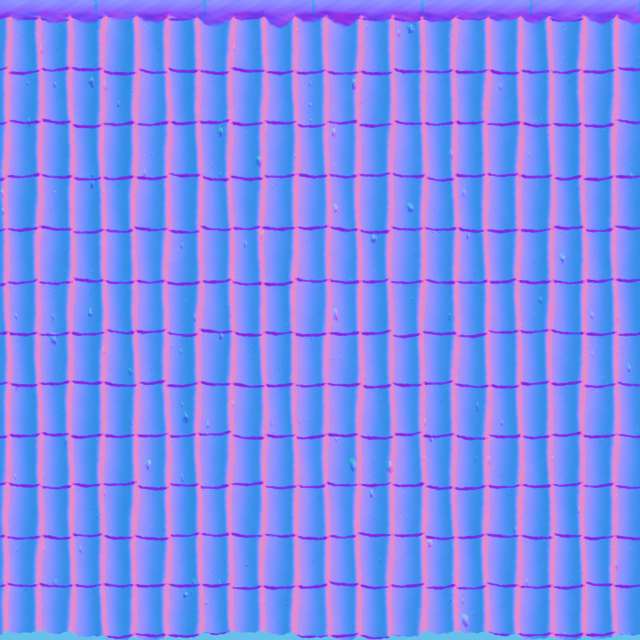
Write a Shadertoy shader that draws this texture map.

```glsl
// Tangent-space normal map of a clay tile roof: 20 concave pans across, 12 courses down.
// Surface slopes from pans, raised edges, overlap seams, chips, ridge mortar and eaves
// are accumulated, then normalised and encoded as colour.

vec2 hash2(vec2 p) {
    vec3 q = fract(p.xyx * vec3(0.1031, 0.1030, 0.0973));
    q += dot(q, q.yzx + 33.33);
    return fract((q.xx + q.yz) * q.zy);
}

// Irregular layered sines, roughly -1 to 1
float ripple(vec2 p) {
    return 0.5 * sin(p.x + 1.7 * sin(p.y * 0.6)) + 0.3 * sin(p.x * 2.3 - p.y * 1.9)
         + 0.2 * sin(p.y * 4.1 + p.x * 3.7);
}

// Outward slopes of ragged crumbs, at most one per cell
vec2 crumbSlope(vec2 p, float coverage) {
    vec2 cell = floor(p);
    vec2 kind = hash2(cell + 71.0);
    vec2 d = fract(p) - mix(vec2(0.4), vec2(0.6), hash2(cell));
    d += 0.07 * vec2(ripple(p * 11.0), ripple(p.yx * 9.0 + 2.0));
    d.x = 1.5 * d.x + 0.8 * d.y * (kind.y - 0.5);
    d /= mix(0.14, 0.32, kind.y);
    return d * smoothstep(1.0, 0.3, length(d)) * step(kind.x, coverage);
}

void mainImage(out vec4 fragColor, in vec2 fragCoord) {
    vec2 uv = fragCoord / iResolution.xy;
    float down = 1.0 - uv.y;

    // Course and pan coordinates, with slightly uneven laying
    float course = (down - 0.111 - 0.008 * sin(3.14 * (down - 0.109) / 0.8)) / 0.0805;
    float pan = uv.x * 20.0 - 0.24 + 0.05 * sin(uv.y * 11.0 + uv.x * 33.0)
              + 0.025 * sin(uv.y * 37.0 + uv.x * 70.0);
    float column = floor(pan);
    float across = fract(pan);
    vec2 tile = hash2(vec2(column + 5.0, ceil(course) + 9.0));
    vec2 lane = hash2(vec2(column + 40.0, 3.0));

    // Concave pan, falling from its left side and rising steeply to its right
    float bend = smoothstep(0.0, 0.84 + 0.16 * (lane.x - 0.5), across);
    vec2 slope = vec2(mix(0.42, -0.68, bend), 0.15);
    slope.x += 0.16 * (lane.y - 0.5) + 0.06 * (tile.x - 0.5);

    // Fine grain and scattered chips
    slope += 0.022 * vec2(ripple(uv * vec2(190.0, 80.0)), ripple(uv.yx * 150.0 + 4.0));
    slope += 0.4 * crumbSlope(uv * vec2(95.0, 60.0), 0.1);
    slope += 0.8 * crumbSlope(uv * vec2(50.0, 36.0) + 7.3, 0.04);
    slope += 1.3 * crumbSlope(uv * vec2(34.0, 25.0) + 3.7, 0.035);

    // Raised pan edge: soft shoulder around a narrow ragged crest
    float edge = abs(fract(pan + 0.5) - 0.5 + 0.014 * ripple(uv * vec2(60.0, 230.0)));
    float shoulder = smoothstep(0.22, 0.03, edge);
    float crest = smoothstep(0.105, 0.02, edge);
    slope.x = mix(slope.x, 0.5, shoulder);
    slope.x = mix(slope.x, 1.4 + 0.3 * ripple(uv * vec2(70.0, 260.0)), crest);

    // Overlap seam, shifted, tilted and sagging on each tile, thin and broken
    float line = round(course);
    vec2 lay = hash2(vec2(column + 17.0, line + 2.0)) - 0.5;
    float sag = 0.09 * lay.x + 0.11 * lay.y * (across - 0.5) + 0.15 * across * (1.0 - across) - 0.025;
    float gap = (course - line - sag) * 0.0805 + 0.0008 * ripple(uv * 230.0 + lay * 9.0);
    float wear = ripple(uv * vec2(75.0, 40.0) + lay * 20.0);
    float seam = smoothstep(0.0034 + 0.0008 * wear, 0.0003, abs(gap)) * (0.85 + 0.25 * wear);
    slope = mix(slope, vec2(0.05, -1.0), clamp(seam, 0.0, 1.0) * (1.0 - 0.65 * crest));
    float crumbling = smoothstep(0.012, 0.002, abs(gap - 0.004));
    slope += 0.8 * crumbling * crumbSlope(uv * vec2(110.0, 120.0), 0.18);

    // Shadowed mortar pockets under the ridge, uneven from pan to pan
    float pocket = 0.024 + 0.02 * across * (1.0 - across) * (0.5 + 3.0 * lane.x)
                 + 0.003 * ripple(uv * vec2(110.0, 150.0));
    float mortar = smoothstep(pocket + 0.004, pocket - 0.003, down);
    vec2 mortarSlope = vec2(0.05 + 0.3 * ripple(uv * vec2(70.0, 120.0)),
                            -0.4 - 0.35 * lane.y + 0.2 * ripple(uv * vec2(45.0, 160.0)));
    slope = mix(slope, mortarSlope, mortar);

    // Ridge cap with narrow joints
    float capEdge = 0.02 + 0.003 * ripple(vec2(uv.x * 55.0, 2.0));
    float cap = smoothstep(capEdge + 0.004, capEdge - 0.004, down);
    vec2 capSlope = vec2(0.1, mix(0.15, -0.25, smoothstep(0.0, 0.022, down)));
    capSlope += 0.06 * ripple(uv * vec2(120.0, 260.0));
    float joint = abs(fract((uv.x - 0.15) / 0.17 + 0.5) - 0.5) * 0.17;
    capSlope += vec2(-0.6, 0.2) * smoothstep(0.0032, 0.001, joint + 0.001 * ripple(uv * 190.0));
    slope = mix(slope, capSlope, cap);

    // Broken eaves along the bottom
    float eaveHeight = 0.005 + 0.006 * sin(column * 0.95 + 1.2) + 0.02 * (across - 0.5) * (across - 0.5)
                     + 0.0015 * ripple(vec2(uv.x * 180.0, 1.0));
    float eave = smoothstep(eaveHeight + 0.0015, eaveHeight - 0.0015, uv.y);
    slope = mix(slope, vec2(-0.25, 0.62), eave);

    vec3 normal = normalize(vec3(slope, 1.0));
    fragColor = vec4(0.5 + 0.5 * normal, 1.0);
}
```
